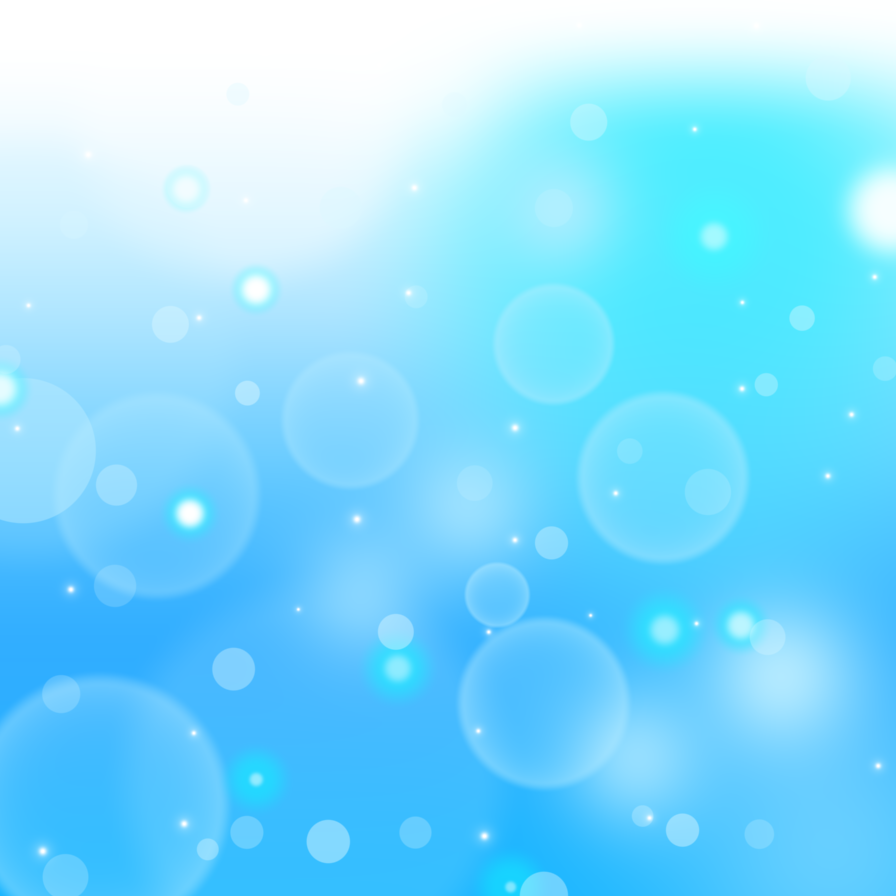
Give the GLSL for this background, as a WebGL 2 fragment shader.

```glsl
#version 300 es
precision highp float;
// Airy blue bokeh: a white-to-azure sky with a cyan bloom, blurred glows,
// rimmed bubbles and bright lamps, painted back to front as distance fields.
// Small discs and sparkles are scattered on jittered hash grids.

#define DISC_GRID 5.0
#define DISC_CHANCE 0.74
#define DISC_ALPHA 0.32
#define SPARK_GRID 8.0
#define SPARK_CHANCE 0.55
#define SPARK_SIZE 0.0026
#define RIM_SHARPNESS 4.0

uniform vec2 u_resolution;
out vec4 fragColor;

const vec3 WHITE = vec3(1.0);
const vec3 PALE = vec3(0.74, 0.93, 1.0);
const vec3 CYAN = vec3(0.31, 0.94, 1.0);
const vec3 AZURE = vec3(0.19, 0.68, 1.0);

vec3 hash3(vec2 cell) {
    vec3 q = fract(cell.xyx * vec3(0.1031, 0.1030, 0.0973));
    q += dot(q, q.yxz + 33.33);
    return fract((q.xxy + q.yzz) * q.zyx);
}

float disc(vec2 p, vec2 center, float radius, float blur) {
    return 1.0 - smoothstep(radius - blur, radius + blur, length(p - center));
}

float glow(vec2 p, vec2 center, float radius) {
    vec2 q = (p - center) / radius;
    return exp(-dot(q, q));
}

// Vertical sky ramp with a cyan bloom at the upper right
vec3 sky(vec2 p) {
    vec3 col = mix(vec3(0.10, 0.71, 1.0), AZURE, smoothstep(0.0, 0.28, p.y));
    col = mix(col, vec3(0.39, 0.79, 1.0), smoothstep(0.26, 0.52, p.y));
    col = mix(col, vec3(0.80, 0.94, 1.0), smoothstep(0.42, 0.78, p.y));
    col = mix(col, WHITE, smoothstep(0.68, 0.96, p.y));
    float bloom = 1.0 - smoothstep(0.08, 0.44, length(p - vec2(0.79, 0.73)));
    col = mix(col, CYAN, bloom * smoothstep(1.0, 0.84, p.y));
    float cool = smoothstep(0.3, 0.8, p.x) * glow(p, vec2(0.75, 0.45), 0.27);
    return mix(col, vec3(0.29, 0.84, 1.0), 0.6 * cool);
}

// Translucent ball, faint inside and brighter toward the rim
void bubble(inout vec3 col, vec2 p, vec2 center, float radius, float alpha) {
    float d = length(p - center) / radius;
    float body = 1.0 - smoothstep(0.92, 1.06, d);
    float rim = 0.35 + 0.65 * pow(min(d, 1.0), RIM_SHARPNESS);
    col = mix(col, PALE, alpha * body * rim);
}

// Cyan halo around a white core; core is a fraction of the radius
void lamp(inout vec3 col, vec2 p, vec2 center, float radius, float core, float power) {
    float d = length(p - center) / radius;
    vec3 tint = mix(vec3(0.08, 0.86, 1.0), vec3(0.34, 1.0, 1.0), p.y);
    col = mix(col, tint, 0.75 * (1.0 - smoothstep(0.35, 1.15, d)));
    col = mix(col, WHITE, power * exp(-pow(d / core, 4.0)));
}

// Two overlapping layers of small flat discs
void scatterDiscs(inout vec3 col, vec2 p, float pixel) {
    for (float layer = 0.0; layer < 2.0; layer++) {
        vec2 q = p * DISC_GRID + 0.43 * layer;
        vec2 cell = floor(q);
        vec3 place = hash3(cell + 17.0 * layer + 3.0);
        vec3 look = hash3(cell + 41.0 * layer + 71.0);
        float radius = mix(0.012, 0.030, look.x * look.x);
        vec2 center = mix(vec2(0.17), vec2(0.83), place.xy);
        float cover = disc((q - cell) / DISC_GRID, center / DISC_GRID, radius, pixel);
        float shown = step(place.z, DISC_CHANCE) * step(cell.y + center.y, 4.6);
        col = mix(col, vec3(0.86, 0.97, 1.0), shown * cover * DISC_ALPHA * (0.5 + look.y));
    }
}

// Tiny star points with a faint halo
void scatterSparks(inout vec3 col, vec2 p) {
    vec2 q = p * SPARK_GRID;
    vec2 cell = floor(q);
    vec3 place = hash3(cell + 113.0);
    float size = SPARK_SIZE * (0.7 + hash3(cell + 29.0).x);
    vec2 center = (cell + mix(vec2(0.15), vec2(0.85), place.xy)) / SPARK_GRID;
    float light = 0.8 * glow(p, center, size) + 0.25 * glow(p, center, size * 2.6);
    col = mix(col, WHITE, light * step(place.z, SPARK_CHANCE));
}

void main() {
    float side = min(u_resolution.x, u_resolution.y);
    vec2 p = gl_FragCoord.xy / side;
    vec3 col = sky(p);

    // Large faint veils and blurred glows
    col = mix(col, WHITE, 0.32 * disc(p, vec2(0.27, 0.87), 0.18, 0.035));
    col = mix(col, PALE, 0.16 * disc(p, vec2(0.03, 0.61), 0.23, 0.03));
    col = mix(col, PALE, 0.17 * disc(p, vec2(0.35, 0.13), 0.21, 0.03));
    col = mix(col, WHITE, 0.55 * glow(p, vec2(0.48, 0.91), 0.09));
    col = mix(col, PALE, 0.45 * glow(p, vec2(0.93, 0.05), 0.18));
    col = mix(col, PALE, 0.75 * glow(p, vec2(0.625, 0.766), 0.070));
    col = mix(col, PALE, 0.65 * glow(p, vec2(0.522, 0.434), 0.075));
    col = mix(col, PALE, 0.55 * glow(p, vec2(0.405, 0.342), 0.075));
    col = mix(col, PALE, 0.90 * glow(p, vec2(0.872, 0.245), 0.085));
    col = mix(col, PALE, 0.70 * glow(p, vec2(0.710, 0.154), 0.078));

    // Bubbles
    bubble(col, p, vec2(0.618, 0.616), 0.067, 0.52);
    bubble(col, p, vec2(0.740, 0.467), 0.095, 0.52);
    bubble(col, p, vec2(0.607, 0.215), 0.095, 0.50);
    bubble(col, p, vec2(0.391, 0.531), 0.076, 0.42);
    bubble(col, p, vec2(0.175, 0.447), 0.114, 0.38);
    bubble(col, p, vec2(0.111, 0.102), 0.143, 0.46);
    bubble(col, p, vec2(0.555, 0.336), 0.036, 0.55);
    col = mix(col, PALE, 0.45 * disc(p, vec2(0.026, 0.497), 0.081, 1.0 / side));

    // White lamps, then cyan ones
    lamp(col, p, vec2(0.208, 0.789), 0.026, 0.75, 1.0);
    lamp(col, p, vec2(0.286, 0.677), 0.028, 0.65, 1.0);
    lamp(col, p, vec2(0.212, 0.427), 0.032, 0.50, 1.0);
    lamp(col, p, vec2(0.996, 0.766), 0.060, 0.85, 0.95);
    lamp(col, p, vec2(0.000, 0.566), 0.034, 0.60, 0.85);
    lamp(col, p, vec2(0.797, 0.736), 0.062, 0.25, 0.50);
    lamp(col, p, vec2(0.742, 0.297), 0.046, 0.36, 0.50);
    lamp(col, p, vec2(0.444, 0.254), 0.042, 0.36, 0.45);
    lamp(col, p, vec2(0.286, 0.130), 0.038, 0.20, 0.50);
    lamp(col, p, vec2(0.570, 0.010), 0.042, 0.15, 0.45);
    lamp(col, p, vec2(0.827, 0.302), 0.032, 0.50, 0.65);

    scatterDiscs(col, p, 1.0 / side);
    scatterSparks(col, p);
    fragColor = vec4(col, 1.0);
}
```
